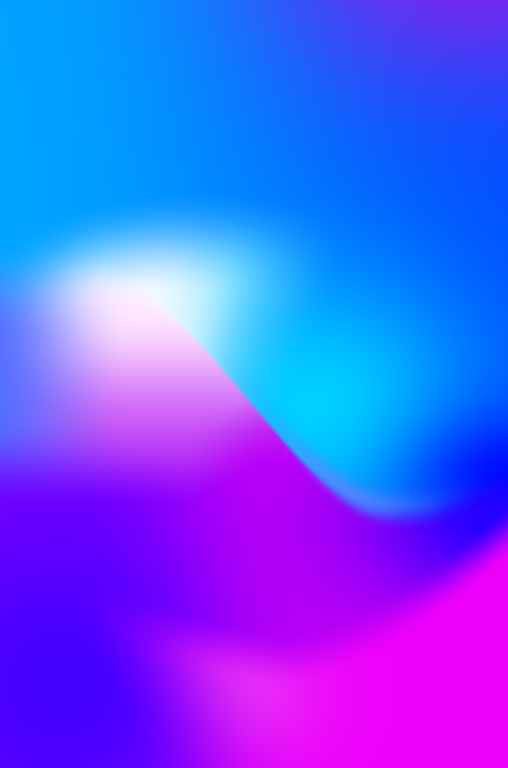
Give the GLSL for this background, as a Shadertoy shader.

```glsl
// Elliptical soft spot, 1 at its centre
float glow(vec2 p, vec2 centre, vec2 radius) {
    vec2 d = (p - centre) / radius;
    return exp(-dot(d, d));
}

// Soft step that is 1 below the edge and 0 above it
float below(float value, float edge, float softness) {
    return 1.0 - smoothstep(edge - softness, edge + softness, value);
}

// Height of the S-shaped crest dividing the cool and warm halves
float crestHeight(float x) {
    return mix(0.62, 0.33, smoothstep(0.22, 0.77, x))
         + 0.034 * smoothstep(0.82, 1.0, x);
}

// Height of the upper rim of the magenta wave
float waveHeight(float x) {
    float d = x - 0.57;
    return 0.13 + 0.2 * sqrt(d * d + 0.003) + 0.5 * d * max(d, 0.0);
}

// Blue field with violet corner, cyan pool and white mist
vec3 coolSide(vec2 p) {
    vec3 azure = vec3(0.0, 0.64, 1.0);
    vec3 cobalt = vec3(0.0, 0.32, 1.0);
    vec3 violet = vec3(0.50, 0.15, 0.93);
    vec3 cyan = vec3(0.0, 0.82, 1.0);
    vec3 navy = vec3(0.0, 0.02, 1.0);

    vec3 color = mix(azure, cobalt, smoothstep(0.0, 1.05, p.x));
    color = mix(color, violet, glow(p, vec2(0.95, 1.06), vec2(0.42, 0.17)));
    color = mix(color, cyan, glow(p, vec2(0.62, 0.47), vec2(0.30, 0.17)));
    color = mix(color, navy, glow(p, vec2(1.02, 0.37), vec2(0.20, 0.09)));

    // Mist fades over a domed top and a slanted right flank
    float dome = 0.755 - 0.4 * (p.x - 0.4) * (p.x - 0.4);
    float flank = 0.58 + 0.65 * (p.y - 0.48);
    float mist = (1.0 - smoothstep(dome - 0.14, dome, p.y))
               * (1.0 - smoothstep(flank - 0.27, flank, p.x))
               * mix(0.3, 1.0, smoothstep(0.0, 0.2, p.x));
    vec3 mistColor = mix(vec3(0.96, 0.98, 1.0), vec3(0.45, 0.88, 1.0),
                         smoothstep(0.28, 0.54, p.x));
    return mix(color, mistColor, mist);
}

// Violet field with pink haze above and a magenta wave below
vec3 warmSide(vec2 p) {
    vec3 purple = vec3(0.47, 0.0, 1.0);
    vec3 orchid = vec3(0.76, 0.0, 0.96);
    vec3 indigo = vec3(0.26, 0.0, 1.0);
    vec3 magenta = vec3(0.93, 0.0, 0.98);
    vec3 rose = vec3(0.90, 0.32, 0.96);

    vec3 color = mix(purple, orchid, smoothstep(0.15, 0.55, p.x));
    color = mix(color, indigo, glow(p, vec2(0.12, 0.11), vec2(0.30, 0.20)));
    color = mix(color, vec3(0.12, 0.0, 1.0),
                glow(p, vec2(1.0, 0.33), vec2(0.28, 0.12)));

    // Haze brightens towards the crest and cools at the left
    float hazeBase = 0.335 + 0.055 * smoothstep(0.35, 0.56, p.x);
    vec3 haze = mix(vec3(0.78, 0.32, 0.96), vec3(1.0, 0.90, 1.0),
                    smoothstep(0.42, 0.60, p.y));
    haze = mix(vec3(0.32, 0.43, 1.0), haze, smoothstep(-0.03, 0.26, p.x));
    color = mix(color, haze, smoothstep(hazeBase, hazeBase + 0.12, p.y));

    // Wave dissolves along a slanted left side
    float leftLimit = 0.43 - 0.8 * p.y;
    float wave = below(p.y, waveHeight(p.x), 0.04)
               * smoothstep(leftLimit - 0.14, leftLimit + 0.22, p.x);
    vec3 waveColor = mix(magenta, rose,
                         0.6 * glow(p, vec2(0.46, 0.10), vec2(0.17, 0.10)));
    return mix(color, waveColor, wave);
}

void mainImage(out vec4 fragColor, in vec2 fragCoord) {
    vec2 p = fragCoord / iResolution.xy;
    float height = p.y - crestHeight(p.x);

    // The crest is crisp in the middle and blurred at both ends
    float blur = 0.006 + 0.055 * (1.0 - smoothstep(0.12, 0.38, p.x))
               + 0.016 * smoothstep(0.55, 0.85, p.x);
    vec3 color = mix(coolSide(p), warmSide(p), below(height, 0.0, blur));

    // Pale rim in the trough of the crest
    float rim = glow(vec2(p.x, height), vec2(0.69, 0.012), vec2(0.14, 0.017));
    color = mix(color, vec3(0.45, 0.48, 1.0), 0.65 * rim);

    fragColor = vec4(color, 1.0);
}
```
